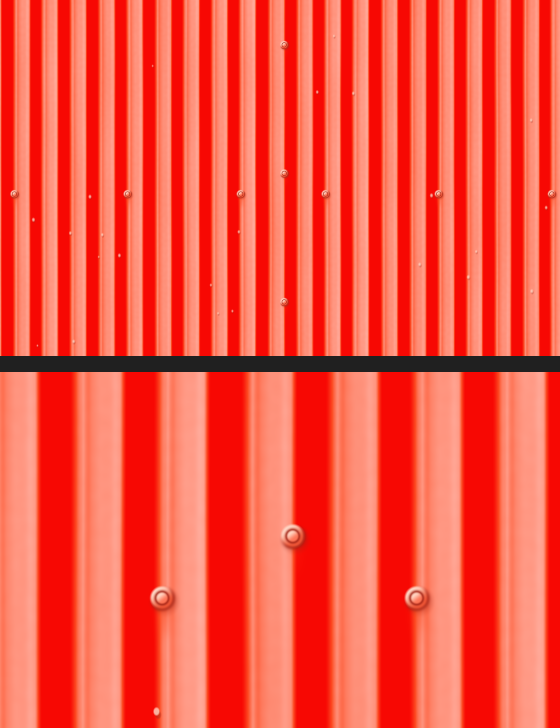
Top, the full canvas; bottom, a detail of the centre.
This texture is drawn by a Shadertoy shader. Its source:

```glsl
// Red corrugated metal sheet: vertical ribs shaded by a periodic height profile,
// a horizontal row and a vertical column of domed screws, plus paint chips.
// Work space is measured in rib widths, so everything scales with the canvas.
#define RIBS 19.8            // ribs across the canvas
#define FIRST_RIB 0.26       // centre of the first red valley, in ribs
#define SCREW_RADIUS 0.135   // in ribs
#define ROW_HEIGHT 0.455     // screw row, fraction of canvas height
#define CHIP_CHANCE 0.09     // share of cells with a paint chip
#define WEAR 0.045           // strength of the tonal mottling
#define RED vec3(0.97, 0.03, 0.01)
#define ORANGE vec3(0.99, 0.29, 0.13)
#define PALE vec3(1.0, 0.64, 0.57)
#define SHADOW vec3(0.62, 0.13, 0.08)
#define GLINT vec3(1.0, 0.84, 0.77)

float hash(vec2 p) {
    vec3 q = fract(p.xyx * vec3(0.1031, 0.1030, 0.0973));
    q += dot(q, q.yzx + 33.33);
    return fract((q.x + q.y) * q.z);
}

vec2 gradientAt(vec2 cell) {
    float angle = 6.2832 * hash(cell + 17.0);
    return vec2(cos(angle), sin(angle));
}

float gradientNoise(vec2 p) {
    vec2 i = floor(p), f = fract(p);
    vec2 w = f * f * f * (f * (f * 6.0 - 15.0) + 10.0);
    vec2 e = vec2(1.0, 0.0);
    float low = mix(dot(gradientAt(i), f), dot(gradientAt(i + e), f - e), w.x);
    float high = mix(dot(gradientAt(i + e.yx), f - e.yx),
                     dot(gradientAt(i + 1.0), f - 1.0), w.x);
    return mix(low, high, w.y);
}

// Soft line of half-width w around position c
float softLine(float x, float c, float w) {
    float d = (x - c) / w;
    return exp(-d * d);
}

// Coverage of a shape from its signed distance
float inside(float d, float blur) {
    return 1.0 - smoothstep(-blur, blur, d);
}

// Brightness across one rib: 0 in the red valley, near 1 on the crest
float ribTone(float f, float vary) {
    float rise = smoothstep(0.16, 0.30, f + 0.02 * vary);
    float fall = 1.0 - smoothstep(0.75, 0.84, f + 0.015 * vary);
    float crest = mix(0.79, 0.91, smoothstep(0.38, 0.54, f));
    crest += 0.10 * softLine(f, 0.32, 0.022) - 0.07 * softLine(f, 0.38, 0.03);
    crest += 0.08 * softLine(f, 0.70, 0.05) + 0.03 * vary;
    return rise * fall * crest;
}

vec3 paint(float tone) {
    vec3 dark = mix(RED, ORANGE, clamp(tone * 2.0, 0.0, 1.0));
    return mix(dark, PALE, clamp(tone * 2.0 - 1.0, 0.0, 1.1));
}

// Washer with a raised head, lit from the upper left
vec3 addScrew(vec3 color, vec2 q, float pixel, float stain) {
    float d = length(q);
    float blur = max(pixel, 0.02);
    float side = dot(q, vec2(-0.6, 0.8)) / SCREW_RADIUS;

    // Drop shadow and a faint run below
    float drop = inside(length(q - vec2(0.03, -0.04)) - SCREW_RADIUS, 0.07);
    color = mix(color, SHADOW, 0.45 * drop);
    float run = softLine(q.x, 0.03, 0.09) * smoothstep(-0.6, -0.1, q.y) * inside(q.y + 0.06, 0.06);
    color = mix(color, ORANGE, 0.45 * stain * run);

    // Washer, rim and head
    vec3 washer = mix(paint(0.62), GLINT, smoothstep(-0.7, 0.9, side));
    color = mix(color, washer, inside(d - SCREW_RADIUS, blur));
    color = mix(color, SHADOW, 0.55 * softLine(d, SCREW_RADIUS, 0.025) * inside(side, 0.65));
    color = mix(color, SHADOW, 0.75 * softLine(d, 0.075, 0.02));
    vec3 head = mix(paint(0.75), GLINT, smoothstep(-0.3, 0.4, side));
    return mix(color, head, inside(d - 0.06, blur));
}

// Sparse chips, one candidate per cell
vec3 addChips(vec3 color, vec2 p, float pixel) {
    vec2 cell = floor(p);
    float present = step(hash(cell + 5.0), CHIP_CHANCE);
    vec2 centre = 0.15 + 0.7 * vec2(hash(cell + 31.0), hash(cell + 57.0));
    float radius = mix(0.018, 0.045, hash(cell + 83.0));
    vec2 q = (fract(p) - centre) * vec2(1.0, 0.75);
    float shade = inside(length(q - vec2(0.02, -0.03)) - radius, pixel);
    color = mix(color, SHADOW, 0.4 * present * shade);
    return mix(color, GLINT, 0.8 * present * inside(length(q) - radius, pixel));
}

void mainImage(out vec4 fragColor, in vec2 fragCoord) {
    float pixel = RIBS / iResolution.x;
    vec2 p = fragCoord * pixel;
    float top = iResolution.y * pixel;

    // Ribs with slight bends and per-rib differences
    float x = p.x - FIRST_RIB + 0.012 * gradientNoise(vec2(p.x * 0.7, p.y * 0.25));
    float vary = 2.0 * hash(vec2(floor(x), 3.0)) - 1.0;
    float tone = ribTone(fract(x), vary);
    float mottling = gradientNoise(p * vec2(1.3, 0.35)) + 0.5 * gradientNoise(p * 7.0);
    vec3 color = addChips(paint(tone * (1.0 + WEAR * mottling)), p, pixel);

    // Row: every fourth rib, one rib closer past the sheet overlap
    for (int i = 0; i < 6; i++) {
        float rib = 4.0 * float(i) - step(2.5, float(i)) + 0.25;
        color = addScrew(color, p - vec2(FIRST_RIB + rib, ROW_HEIGHT * top), pixel, 1.0);
    }
    // Column along the overlap
    for (int i = 0; i < 3; i++) {
        vec2 centre = vec2(FIRST_RIB + 9.79, (0.152 + 0.361 * float(i)) * top);
        color = addScrew(color, p - centre, pixel, 0.3);
    }
    fragColor = vec4(clamp(color, 0.0, 1.0), 1.0);
}
```
